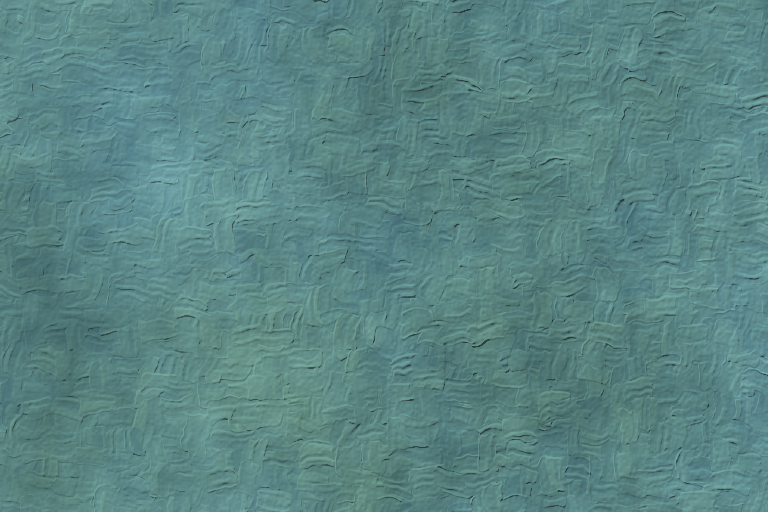
Reproduce this texture procedurally as a WebGL 2 fragment shader.

```glsl
#version 300 es
precision highp float;

#define CELL vec2(0.058, 0.047)
#define DAB_SIZE vec2(0.032, 0.021)
#define BRISTLE_FREQ 145.0
#define LIGHT_STEP vec2(-0.0012, 0.0026)
#define RELIEF 0.36
#define CRACK 0.42
#define CLOUD_GAIN 0.80
#define DEEP_TEAL vec3(0.280, 0.427, 0.420)
#define PALE_TEAL vec3(0.432, 0.622, 0.612)
#define WARM_SHIFT vec3(0.010, 0.002, -0.030)

uniform vec2 u_resolution;
out vec4 fragColor;

float hash(vec2 p) {
    vec3 q = fract(p.xyx * 0.1031);
    q += dot(q, q.yzx + 33.33);
    return fract((q.x + q.y) * q.z);
}

float noise(vec2 p) {
    vec2 i = floor(p), f = fract(p);
    f = f * f * (3.0 - 2.0 * f);
    return mix(mix(hash(i), hash(i + vec2(1, 0)), f.x),
               mix(hash(i + vec2(0, 1)), hash(i + vec2(1, 1)), f.x), f.y);
}

float fbm(vec2 p) {
    float sum = 0.0, amp = 0.5;
    for (int i = 0; i < 5; i++) {
        sum += amp * noise(p);
        p = mat2(1.6, 1.2, -1.2, 1.6) * p + 17.3;
        amp *= 0.5;
    }
    return sum;
}

float roundBox(vec2 p, vec2 halfSize, float radius) {
    vec2 q = abs(p) - halfSize + radius;
    return length(max(q, 0.0)) + min(max(q.x, q.y), 0.0) - radius;
}

// Paints one grid of overlapping dabs; paint.x is height, paint.y is tint
void paintLayer(vec2 p, float seed, inout vec2 paint) {
    vec2 home = floor(p / CELL);
    for (int j = 1; j >= -1; j--)
    for (int i = -1; i <= 1; i++) {
        vec2 cell = home + vec2(i, j);
        vec2 key = cell + seed;
        float r1 = hash(key + 3.7), r2 = hash(key + 19.1);
        float r3 = hash(key + 41.9), r4 = hash(key + 67.3);
        vec2 center = (cell + 0.5 + 0.7 * (vec2(r1, r2) - 0.5)) * CELL;

        // Mostly level strokes, the rest near upright
        float angle = (r3 - 0.5) * 0.5 + (r4 > 0.58 ? 1.5 : 0.0);
        float c = cos(angle), s = sin(angle);
        vec2 q = mat2(c, -s, s, c) * (p - center);
        q.y += (r1 - 0.5) * 16.0 * q.x * q.x;

        // Ragged ends follow the bristles
        float bristle = noise(vec2(q.x * 20.0, q.y * BRISTLE_FREQ) + key * 7.0);
        bristle = smoothstep(0.1, 0.9, bristle);
        vec2 size = DAB_SIZE * (0.75 + 0.4 * vec2(r2, r1));
        float d = roundBox(q, size, 0.009) + (bristle - 0.5) * 0.007;
        float mask = smoothstep(0.0015, -0.0015, d);
        float rim = (d + 0.003) / 0.002;
        float ridge = exp(-rim * rim) * smoothstep(0.4, 0.9, r2);

        float height = 0.50 * r3 + 0.80 * bristle + 0.20 * ridge + 4.0 * q.y * (r4 - 0.5);
        float tint = (r2 - 0.5) + 0.8 * (bristle - 0.5);
        paint = mix(paint, vec2(height, tint), mask * (0.60 + 0.40 * r1));
    }
}

vec2 paintSurface(vec2 p) {
    vec2 warped = p + 0.011 * (vec2(noise(p * 30.0), noise(p * 30.0 + 51.0)) - 0.5);
    warped += 0.005 * (vec2(noise(p * 80.0 + 7.0), noise(p * 80.0 + 33.0)) - 0.5);
    vec2 paint = vec2(0.4 * noise(p * vec2(90.0, 40.0)), 0.0);
    paintLayer(warped + 3.0, 11.0, paint);
    paintLayer(warped + CELL * 0.47 + 3.0, 137.0, paint);
    paint.x += 0.45 * noise(p * 165.0) + 0.25 * noise(p * vec2(150.0, 60.0) + 5.0);
    return paint;
}

float blob(vec2 p, vec2 center, vec2 size) {
    vec2 q = (p - center) / size;
    return exp(-dot(q, q));
}

void main() {
    vec2 p = gl_FragCoord.xy / u_resolution.y;
    float across = gl_FragCoord.x / u_resolution.x;

    // Slope towards the light; the left side is worked flatter
    vec2 paint = paintSurface(p);
    float slope = paint.x - paintSurface(p + LIGHT_STEP).x;
    float thickness = mix(0.75, 1.0, smoothstep(0.2, 0.6, across));

    // Broad cloudy washes and small dry-brushed patches
    float wash = fbm(p * 2.6 + 4.0) - 0.48;
    float scumble = fbm(p * vec2(22.0, 17.0) + 29.0) - 0.48;
    float tone = 0.46 + CLOUD_GAIN * wash + 0.65 * scumble + 0.24 * paint.y;
    tone += 0.26 * blob(p, vec2(0.36, 0.67), vec2(0.11, 0.16));
    tone += 0.15 * blob(p, vec2(0.57, 0.24), vec2(0.17, 0.22));
    tone -= 0.18 * blob(p, vec2(0.10, 0.28), vec2(0.20, 0.28));
    tone -= 0.14 * blob(p, vec2(1.08, 0.28), vec2(0.20, 0.16));
    vec3 color = mix(DEEP_TEAL, PALE_TEAL, clamp(tone, -0.25, 1.25));

    // Drift between blue and olive
    float warmth = 2.0 * (fbm(p * 4.0 + 71.0) - 0.49) + 0.8 * paint.y - 0.12;
    warmth += 1.0 * blob(p, vec2(0.57, 0.24), vec2(0.22, 0.26));
    warmth -= 0.6 * blob(p, vec2(0.30, 0.80), vec2(0.35, 0.25));
    color += WARM_SHIFT * clamp(warmth, -1.4, 1.6);

    // Relief light and thin broken cracks under the thick edges
    color *= 1.01 + RELIEF * thickness * clamp(slope, -0.45, 0.36);
    float broken = smoothstep(0.40, 0.65, noise(p * vec2(36.0, 48.0) + 9.0));
    float crack = smoothstep(0.28, 0.62, -slope) * broken * thickness;
    color *= 1.0 - CRACK * crack;

    fragColor = vec4(clamp(color, 0.0, 1.0), 1.0);
}
```
